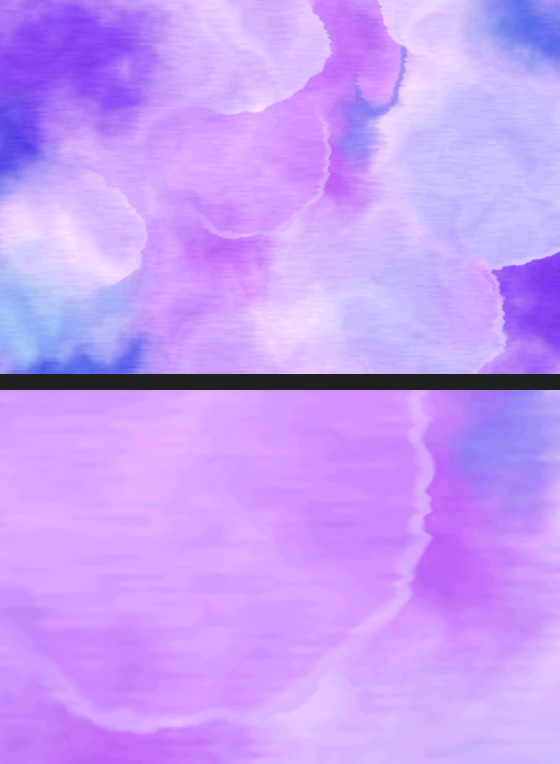
Top, the full canvas; bottom, a detail of the centre.
A WebGL 1 fragment shader for this background:

```glsl
precision highp float;
// Layered watercolour washes in lilac, violet and blue, with torn bloom edges and paper fibres.
uniform vec2 u_resolution;

const vec3 LILAC = vec3(0.83, 0.66, 0.99);
const vec3 PALE = vec3(0.89, 0.78, 0.995);
const vec3 ORCHID = vec3(0.83, 0.58, 0.99);
const vec3 MAGENTA = vec3(0.77, 0.43, 0.98);
const vec3 VIOLET = vec3(0.53, 0.27, 0.95);
const vec3 INDIGO = vec3(0.34, 0.27, 0.91);
const vec3 BLUE = vec3(0.33, 0.40, 0.92);
const vec3 SKY = vec3(0.58, 0.70, 0.96);
const vec3 MIST = vec3(0.77, 0.75, 0.99);
const float WASH_WARP = 0.34;    // large bends of the soft washes
const float FEATHER_WARP = 0.13; // small feathering of the washes
const float EDGE_WARP = 0.045;   // raggedness of bloom edges
const float MOTTLE = 0.32;       // pigment unevenness
const float FIBRE = 0.045;       // strength of horizontal fibres
const float TONES = 30.0;        // tone steps per channel

float hash(vec2 p) {
  vec3 h = fract(vec3(p.xyx) * 0.1031);
  h += dot(h, h.yzx + 33.33);
  return fract((h.x + h.y) * h.z);
}

float noise(vec2 p) {
  vec2 i = floor(p), f = fract(p);
  f = f * f * (3.0 - 2.0 * f);
  return mix(mix(hash(i), hash(i + vec2(1, 0)), f.x),
             mix(hash(i + vec2(0, 1)), hash(i + vec2(1, 1)), f.x), f.y);
}

float fbm(vec2 p) {
  float sum = 0.0, gain = 0.5;
  for (int i = 0; i < 5; i++) {
    sum += gain * noise(p);
    p = mat2(1.6, 1.2, -1.2, 1.6) * p + 7.3;
    gain *= 0.5;
  }
  return sum;
}

vec2 drift(vec2 p) {
  return vec2(fbm(p), fbm(p + 41.7)) - 0.48;
}

// Soft pool of pigment
void wash(inout vec3 col, vec2 p, vec2 centre, vec2 radius, vec3 tint, float amount) {
  float d = length((p - centre) / radius);
  col = mix(col, tint, amount * (1.0 - smoothstep(0.2, 1.3, d)));
}

// Dried pool: crisp and rimmed towards "facing", dissolving on the other side
void bloom(inout vec3 col, vec2 p, vec2 centre, vec2 radius, vec2 facing,
           vec3 tint, vec3 rim, float amount) {
  vec2 v = (p - centre) / radius;
  float d = (length(v) - 1.0) * min(radius.x, radius.y);
  float crisp = smoothstep(-0.15, 0.5, dot(v, facing) / (length(v) + 0.001));
  float soft = mix(0.11, 0.003, crisp);
  float inside = 1.0 - smoothstep(-soft, soft, d);
  float line = 1.0 - smoothstep(0.002, 0.011, abs(d + 0.006));
  col = mix(col, tint, amount * inside);
  col = mix(col, rim, 0.5 * crisp * line);
}

void main() {
  vec2 p = gl_FragCoord.xy / u_resolution.y;
  float fibre = noise(p * vec2(26.0, 170.0)) - 0.5;
  vec2 paper = p + vec2(0.010, 0.003) * fibre;
  vec2 bend = drift(paper * 3.5);
  vec2 feather = drift(paper * 15.0);
  vec2 w = paper + WASH_WARP * bend + FEATHER_WARP * feather;
  vec2 e = paper + EDGE_WARP * (bend + feather);
  vec3 col = LILAC;

  // Pale and pink ground
  wash(col, w, vec2(0.95, 0.26), vec2(0.36, 0.34), PALE, 0.95);
  wash(col, w, vec2(1.18, 0.62), vec2(0.28, 0.36), PALE, 0.95);
  wash(col, w, vec2(0.45, 0.27), vec2(0.24, 0.22), ORCHID, 0.8);
  wash(col, w, vec2(0.66, 0.33), vec2(0.14, 0.12), MAGENTA, 0.95);
  wash(col, w, vec2(0.92, 0.57), vec2(0.15, 0.17), MAGENTA, 1.0);
  wash(col, w, vec2(0.94, 0.90), vec2(0.18, 0.26), MAGENTA, 0.95);

  // Dark corners and cool pools
  wash(col, w, vec2(0.16, 0.85), vec2(0.27, 0.20), VIOLET, 1.0);
  wash(col, w, vec2(0.02, 0.65), vec2(0.19, 0.16), INDIGO, 0.9);
  wash(col, w, vec2(0.07, 0.52), vec2(0.20, 0.12), BLUE, 0.5);
  wash(col, w, vec2(0.08, 0.18), vec2(0.32, 0.19), SKY, 1.0);
  wash(col, w, vec2(0.20, 0.02), vec2(0.32, 0.11), BLUE, 1.0);
  wash(col, w, vec2(1.40, 0.93), vec2(0.28, 0.16), BLUE, 1.0);
  wash(col, w, vec2(1.00, 0.70), vec2(0.09, 0.11), BLUE, 0.5);
  wash(col, w, vec2(1.46, 0.18), vec2(0.20, 0.20), VIOLET, 1.0);

  // Blooms with dried edges
  bloom(col, e, vec2(1.01, 0.90), vec2(0.075, 0.22), vec2(0.4, -0.9), ORCHID, BLUE, 0.45);
  bloom(col, e, vec2(0.67, 0.60), vec2(0.21, 0.24), vec2(0.6, -0.8), ORCHID, PALE, 0.85);
  bloom(col, e, vec2(0.64, 0.88), vec2(0.23, 0.18), vec2(0.8, -0.6), PALE, PALE, 0.9);
  bloom(col, e, vec2(0.20, 0.38), vec2(0.18, 0.16), vec2(1.0, 0.1), PALE, PALE, 0.85);
  bloom(col, e, vec2(1.18, 1.01), vec2(0.16, 0.17), vec2(-0.8, -0.6), PALE, PALE, 0.8);
  bloom(col, e, vec2(1.34, 0.54), vec2(0.26, 0.26), vec2(0.2, -1.0), MIST, PALE, 0.85);
  bloom(col, e, vec2(1.12, 0.15), vec2(0.23, 0.19), vec2(1.0, 0.1), MIST, PALE, 0.75);
  bloom(col, e, vec2(1.27, 0.20), vec2(0.08, 0.12), vec2(0.9, 0.4), ORCHID, PALE, 0.6);

  // Uneven pigment, fibres and stepped tones
  float pigment = fbm(paper * 7.0 + 3.0 * bend + 90.0) - 0.48;
  col += MOTTLE * pigment * vec3(0.75, 1.0, 0.12);
  col += FIBRE * fibre * vec3(0.8, 1.0, 0.15);
  vec3 level = col * TONES;
  col = (floor(level) + smoothstep(0.25, 0.75, fract(level))) / TONES;
  gl_FragColor = vec4(clamp(col, 0.0, 1.0), 1.0);
}
```
